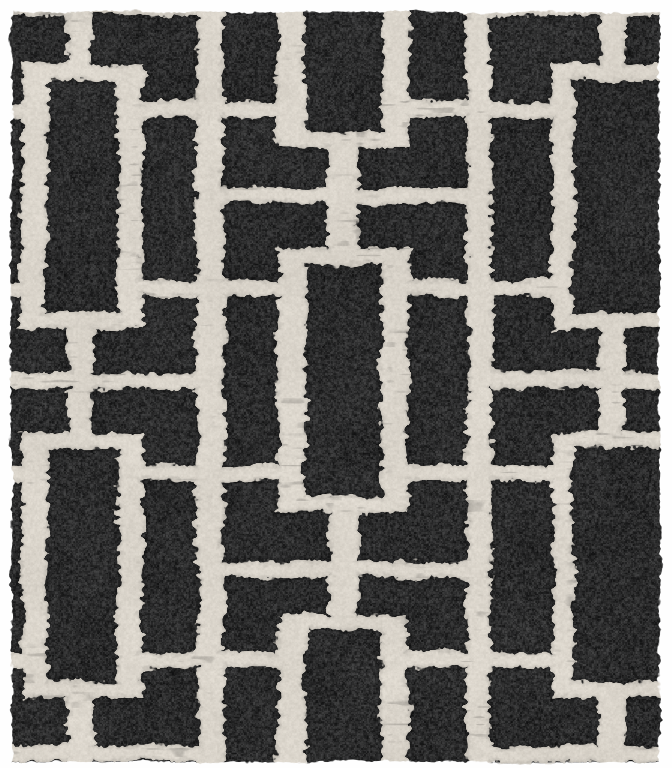
Reproduce this pattern procedurally as a WebGL 2 fragment shader.

```glsl
#version 300 es
precision highp float;
// A shaggy woven rug: cream lattice of staggered frames, bars and joints on charcoal.
// The lattice is a signed distance built from boxes and strips; noise frays its
// edges and grains both yarns. The canvas is 768 design units tall, y pointing down.

#define CANVAS_HEIGHT 768.0
#define RUG_CENTER vec2(335.5, 387.0)
#define RUG_HALF vec2(324.0, 375.0)
#define FRAME_HALF_Y 132.5
#define FRAME_STROKE_Y 16.5
#define STRIP_HALF 8.0
#define FRAY 5.5
#define WAVER 5.0
#define CREAM vec3(0.855, 0.833, 0.795)
#define CHARCOAL vec3(0.168, 0.169, 0.171)
#define BACKDROP vec3(0.995)

uniform vec2 u_resolution;
out vec4 fragColor;

float hash(vec2 cell) {
  uvec2 q = uvec2(ivec2(cell)) * uvec2(1597334673u, 3812015801u);
  uint h = (q.x ^ q.y) * 1597334673u;
  h = (h ^ (h >> 15)) * 2246822519u;
  return float((h ^ (h >> 13)) >> 8) / 16777216.0;
}

float noise(vec2 p) {
  vec2 i = floor(p), f = fract(p);
  f = f * f * (3.0 - 2.0 * f);
  float a = mix(hash(i), hash(i + vec2(1, 0)), f.x);
  float b = mix(hash(i + vec2(0, 1)), hash(i + vec2(1, 1)), f.x);
  return mix(a, b, f.y);
}

// Two independent noises, centred on zero
vec2 jitter(vec2 p) {
  return vec2(noise(p), noise(p + vec2(71.0, 37.0))) - 0.5;
}

float box(vec2 p, vec2 center, vec2 halfSize) {
  vec2 d = abs(p - center) - halfSize;
  return max(d.x, d.y);
}

float strip(float x, float center, float halfWidth) {
  return abs(x - center) - halfWidth;
}

// Distance to the cream lattice, negative inside
float lattice(vec2 p) {
  // Two long vertical bars, and the joints that alternate between them
  float d = min(strip(p.x, 210.5, 14.0), strip(p.x, 479.0, 12.5));
  float middle = strip(p.x, 344.5, 134.5);
  float midJoints = min(strip(p.y, 196.0, STRIP_HALF), strip(p.y, 569.5, STRIP_HALF));
  float sideRow = 380.5 + 373.0 * round((p.y - 380.5) / 373.0);
  d = min(d, max(middle, midJoints));
  d = min(d, max(-middle, strip(p.y, sideRow, STRIP_HALF)));

  // Cross strips tying neighbouring frames together
  float rows[4] = float[4](110.0, 288.0, 472.5, 660.0);
  for (int i = 0; i < 4; i++) d = min(d, strip(p.y, rows[i], STRIP_HALF));

  // Frame columns: center x, outer half width, inner half width, connector x
  vec4 columns[3] = vec4[3](vec4(82.5, 61.0, 35.5, 80.0),
                            vec4(343.5, 65.5, 38.0, 343.5),
                            vec4(635.0, 82.5, 61.5, 612.5));
  for (int i = 0; i < 3; i++) {
    vec4 c = columns[i];
    float start = i == 1 ? 380.5 : 196.0;
    float period = i == 1 ? 366.0 : 369.0;
    float y = start + period * round((p.y - start) / period);
    vec2 center = vec2(c.x, y);
    float outer = box(p, center, vec2(c.y, FRAME_HALF_Y));
    float inner = box(p, center, vec2(c.z, FRAME_HALF_Y - FRAME_STROKE_Y));
    float connector = strip(p.x, c.w, i == 1 ? 15.0 : 13.0);
    d = max(min(min(d, connector), outer), -inner);
  }
  return d;
}

void main() {
  float unit = CANVAS_HEIGHT / u_resolution.y;
  vec2 p = vec2(gl_FragCoord.x, u_resolution.y - gl_FragCoord.y) * unit;

  // Slow waver of the weave plus fine tufts, longer sideways than up and down
  vec2 waver = jitter(p / 34.0) * WAVER;
  vec2 tufts = jitter(p / vec2(8.0, 4.5)) * FRAY * vec2(1.3, 0.8)
             + jitter(p / 2.6 + 19.0) * FRAY * 0.5;
  float d = lattice(p + waver + tufts);
  float cream = 1.0 - smoothstep(-0.7 * unit, 0.7 * unit, d);

  // Yarn grain
  float fine = hash(floor(p / 1.5)) - 0.5;
  float soft = noise(p / 2.4 + 53.0) - 0.5;
  float broad = noise(p / 45.0 + 11.0) - 0.5;

  // Charcoal pile: speckled, darker beside the raised lattice
  vec3 dark = CHARCOAL + 0.10 * fine + 0.11 * soft + 0.025 * broad;
  dark *= mix(0.78, 1.0, smoothstep(0.0, 5.0, d));

  // Cream pile: gentle grain, rounded edges and a few combed creases
  float crease = smoothstep(0.76, 0.95, noise(p / vec2(15.0, 3.5) + 7.0));
  crease *= smoothstep(0.45, 0.8, noise(p / 60.0 + 31.0));
  vec3 light = CREAM + 0.025 * fine + 0.045 * soft + 0.03 * broad;
  light *= mix(0.91, 1.0, smoothstep(0.0, 4.5, -d)) * (1.0 - 0.16 * crease);

  // Rug outline over the backdrop
  float edge = box(p + waver * 0.7 + tufts * 0.5, RUG_CENTER, RUG_HALF);
  float rug = 1.0 - smoothstep(-0.8 * unit, 0.8 * unit, edge);
  fragColor = vec4(mix(BACKDROP, mix(dark, light, cream), rug), 1.0);
}
```
